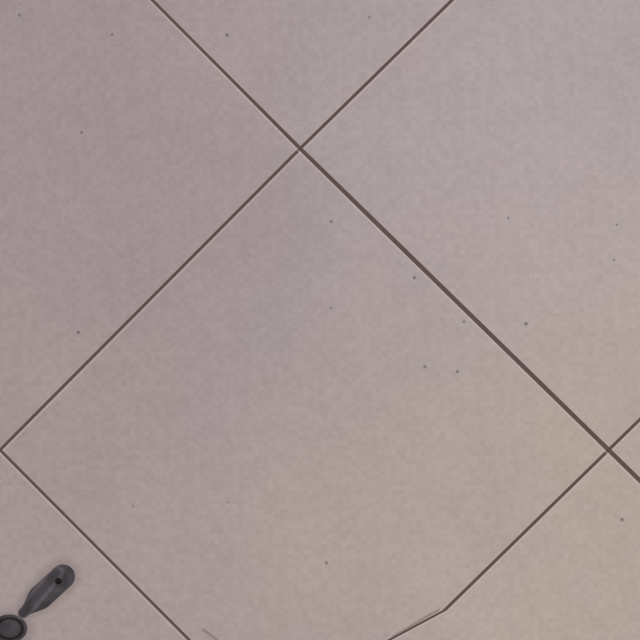
A WebGL 2 fragment shader for this texture:

```glsl
#version 300 es
precision highp float;
// Large stone floor tiles laid on the diagonal, with thin dark joints.
// A skewed lattice gives the joints; layered value noise gives the mottling,
// grain and specks; a small dark handle lies in the lower left corner.
uniform vec2 u_resolution;
out vec4 outColor;

const vec3 MAUVE = vec3(0.625, 0.565, 0.568);
const vec3 PALE = vec3(0.682, 0.632, 0.632);
const vec3 BEIGE = vec3(0.700, 0.640, 0.605);
const vec3 JOINT = vec3(0.345, 0.280, 0.265);
const vec3 LIP = vec3(0.755, 0.695, 0.675);
const vec3 METAL = vec3(0.270, 0.250, 0.265);

const vec2 CROSSING = vec2(0.469, 0.768); // where two joints meet
const float HALF_HEIGHT = 0.471;          // half the tile's vertical diagonal

float hash(vec2 p) {
  return fract(sin(dot(p, vec2(127.1, 311.7))) * 43758.5453);
}

float noise(vec2 p) {
  vec2 i = floor(p), f = fract(p);
  f = f * f * (3.0 - 2.0 * f);
  return mix(mix(hash(i), hash(i + vec2(1, 0)), f.x),
             mix(hash(i + vec2(0, 1)), hash(i + vec2(1, 1)), f.x), f.y);
}

float fbm(vec2 p) {
  float sum = 0.0, gain = 0.5;
  for (int i = 0; i < 4; i++) {
    sum += gain * noise(p);
    p = p * 2.03 + 17.3;
    gain *= 0.5;
  }
  return sum / 0.9375;
}

float segment(vec2 p, vec2 a, vec2 b) {
  vec2 d = b - a;
  return length(p - a - d * clamp(dot(p - a, d) / dot(d, d), 0.0, 1.0));
}

// Coverage of a shape from its signed distance
float fill(float d, float blur) {
  return 1.0 - smoothstep(-blur, blur, d);
}

// Lattice coordinates: whole numbers lie on the joints
vec2 lattice(vec2 p) {
  p.x += 0.85 * max(0.046 - p.y, 0.0) * smoothstep(0.45, 0.55, p.x);
  vec2 d = p - CROSSING;
  d /= vec2(d.x > 0.0 ? 0.482 : 0.469, HALF_HEIGHT);
  return 0.5 * vec2(d.x - d.y, -d.x - d.y);
}

// Signed distance to the nearest whole coordinate, in canvas units
float jointDistance(float t) {
  return (fract(t + 0.5) - 0.5) * HALF_HEIGHT * 1.414;
}

// Mottled stone: mauve at the left, pale at the top right, beige below
vec3 stone(vec2 p, vec2 tile) {
  float cloud = fbm(p * 3.5 + 4.0) - 0.5;
  float right = smoothstep(0.1, 0.95, p.x + 0.45 * cloud);
  float low = smoothstep(0.75, 0.1, p.y - 0.35 * (p.x - 0.5) + 0.5 * cloud);
  vec3 color = mix(MAUVE, PALE, right);
  color = mix(color, BEIGE, low * (0.35 + 0.6 * right));
  color += 0.012 * (hash(tile + 3.0) - 0.5);
  color += vec3(0.03, 0.025, 0.015) * (fbm(p * 9.0) - 0.5);
  color += 0.026 * (noise(p * 130.0) - 0.5);
  return color + 0.02 * (noise(p * 270.0) - 0.5);
}

// Rare tiny dark marks, one candidate per grid cell
float specks(vec2 p, float count, float blur) {
  vec2 cell = floor(p * count);
  vec2 center = (cell + 0.2 + 0.6 * vec2(hash(cell + 5.0), hash(cell + 9.0))) / count;
  float radius = mix(0.001, 0.0026, hash(cell + 2.0));
  return step(0.9, hash(cell)) * fill(length(p - center) - radius, blur + 0.001);
}

// Dark groove with a light lip on its positive side
vec3 drawJoint(vec3 color, float d, float halfWidth, float blur) {
  color = mix(color, LIP, 0.5 * fill(abs(d - halfWidth - 0.002) - 0.0012, blur));
  return mix(color, JOINT, 0.92 * fill(abs(d) - halfWidth, blur));
}

// Handle: tapered grip with a hole, and a round hub at the edge
vec3 drawHandle(vec3 color, vec2 p, float blur) {
  vec2 tip = vec2(0.098, 0.099), root = vec2(0.036, 0.042);
  float along = clamp(dot(p - root, tip - root) / dot(tip - root, tip - root), 0.0, 1.0);
  float grip = segment(p, root, tip) - mix(0.008, 0.019, smoothstep(0.0, 0.45, along));
  float hub = length((p - vec2(0.015, 0.018)) * vec2(0.8, 1.0)) - 0.022;
  float d = min(grip, hub);
  color *= 1.0 - 0.15 * fill(d - 0.006, 0.012);
  float shine = fill(abs(segment(p, root, tip + vec2(-0.01, 0.006)) - 0.009) - 0.001, 0.005);
  vec3 metal = METAL * (0.85 + 0.3 * noise(p * 90.0)) + 0.13 * shine;
  metal *= 1.0 - 0.6 * fill(length(p - vec2(0.091, 0.092)) - 0.005, blur);
  metal *= 1.0 - 0.4 * fill(abs(hub + 0.006) - 0.002, blur);
  return mix(color, metal, fill(d, blur));
}

void main() {
  vec2 p = gl_FragCoord.xy / u_resolution;
  float blur = max(0.0011, 0.8 / u_resolution.y);
  vec2 cell = lattice(p);
  vec3 color = stone(p, floor(cell));
  color *= 1.0 - 0.3 * specks(p, 13.0, blur);

  // Joints; the falling ones widen toward the right
  color = drawJoint(color, jointDistance(cell.x), 0.0023, blur);
  color = drawJoint(color, jointDistance(cell.y), mix(0.0021, 0.0033, smoothstep(0.3, 0.6, p.x)), blur);

  // Faint doubled joint ends near the lower edge
  float ghost = min(segment(p, vec2(0.615, 0.006), vec2(0.685, 0.047)),
                    segment(p, vec2(0.318, 0.016), vec2(0.342, -0.002)));
  color = mix(color, JOINT, 0.4 * fill(ghost - 0.0015, blur + 0.001));
  outColor = vec4(drawHandle(color, p, blur), 1.0);
}
```
